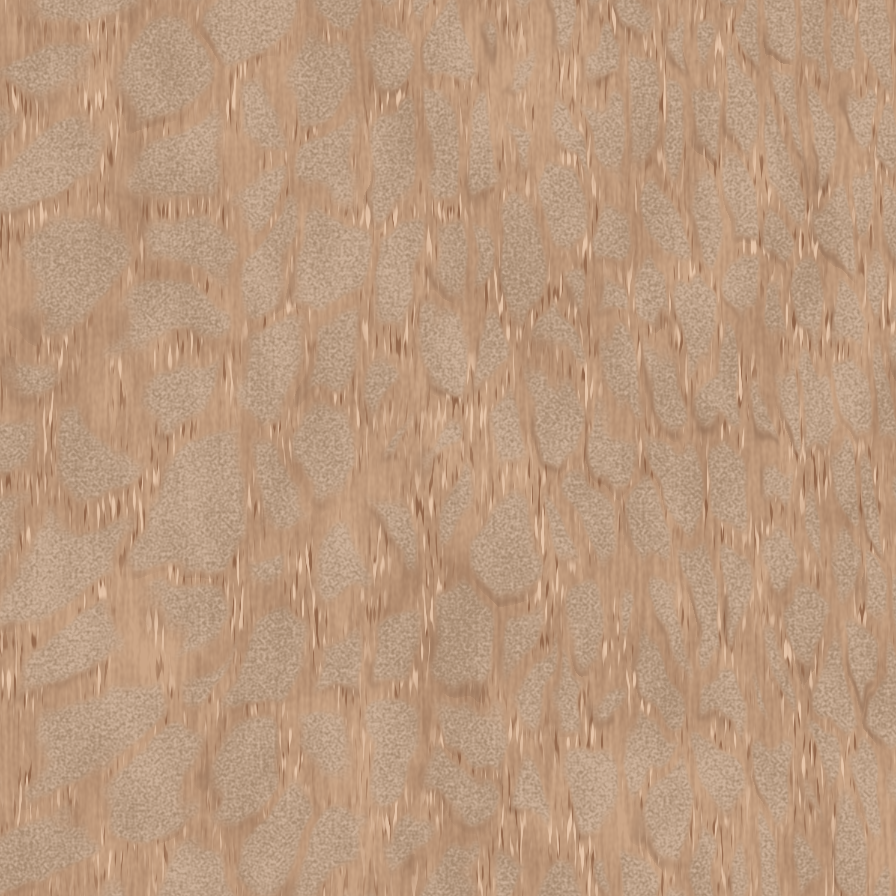
This texture is drawn by a Shadertoy shader. Its source:

```glsl
// Quarter-sawn lacewood: pale speckled ray flakes in a warm, streaked ground.
// Flakes are rounded Voronoi cells on a bent grid, broad at the left and
// narrow at the right; stretched gradient noise draws the pores and fibres.

#define FLAKE_ROWS 9.5
#define FLAKE_GAP 0.07
#define GAP_SPREAD 0.19
#define WARP 0.50
#define STREAK_FREQ vec2(250.0, 31.0)
#define SPECKLE_FREQ 300.0
#define LIGHT_STREAKS 0.85
#define DARK_STREAKS 0.75
#define EDGE_SHADE 0.50

const vec3 GROUND_DARK = vec3(0.670, 0.520, 0.408);
const vec3 GROUND_LIGHT = vec3(0.800, 0.652, 0.528);
const vec3 FLAKE_DARK = vec3(0.655, 0.545, 0.445);
const vec3 FLAKE_LIGHT = vec3(0.805, 0.695, 0.603);
const vec3 PORE_LIGHT = vec3(0.930, 0.800, 0.690);
const vec3 PORE_DARK = vec3(0.530, 0.350, 0.240);
const vec3 SHADOW = vec3(0.540, 0.410, 0.320);

vec2 hash2(vec2 p) {
    vec3 q = fract(p.xyx * vec3(0.1031, 0.1030, 0.0973));
    q += dot(q, q.yzx + 33.33);
    return fract((q.xx + q.yz) * q.zy);
}

float corner(vec2 cell, vec2 offset, vec2 f) {
    return dot(hash2(cell + offset) * 2.0 - 1.0, f - offset);
}

// Gradient noise, roughly -0.6 to 0.6
float noise(vec2 p) {
    vec2 i = floor(p), f = fract(p);
    vec2 w = f * f * f * (f * (f * 6.0 - 15.0) + 10.0);
    float low = mix(corner(i, vec2(0, 0), f), corner(i, vec2(1, 0), f), w.x);
    float high = mix(corner(i, vec2(0, 1), f), corner(i, vec2(1, 1), f), w.x);
    return mix(low, high, w.y);
}

vec2 cellPoint(vec2 cell) {
    return 0.12 + 0.76 * hash2(cell);
}

// Bends the canvas so cells shrink in width and change their lean to the right
vec2 flakeGrid(vec2 p) {
    float right = smoothstep(0.25, 0.85, p.x);
    float x = p.x + 0.13 * right * (p.y - 0.5);
    float rise = 0.38 * p.x * (1.0 - 0.5 * p.x);
    vec2 g = vec2(5.0 * x + 11.5 * x * x, FLAKE_ROWS * (p.y - rise));
    vec2 bend = vec2(noise(g * 0.8 + 31.0), noise(g * 0.8 + 73.0));
    bend += 0.4 * vec2(noise(g * 2.3 + 11.0), noise(g * 2.3 + 57.0));
    return g + WARP * bend;
}

// Returns rounded border distance, cell random value and facing of the edge
vec3 flakeCell(vec2 g) {
    vec2 base = floor(g), f = fract(g);
    vec2 nearCell = vec2(0), nearest = vec2(0);
    float best = 9.0;
    for (int j = -1; j <= 1; j++)
    for (int i = -1; i <= 1; i++) {
        vec2 o = vec2(i, j);
        vec2 r = o + cellPoint(base + o) - f;
        float d = dot(r, r);
        if (d < best) { best = d; nearest = r; nearCell = o; }
    }
    float sum = 0.0;
    for (int j = -2; j <= 2; j++)
    for (int i = -2; i <= 2; i++) {
        if (i == 0 && j == 0) continue;
        vec2 o = nearCell + vec2(i, j);
        vec2 r = o + cellPoint(base + o) - f;
        sum += exp(-22.0 * dot(0.5 * (nearest + r), normalize(r - nearest)));
    }
    float border = -log(sum) / 22.0;
    float facing = dot(nearest, vec2(0.7)) / max(length(nearest), 0.01);
    return vec3(border, hash2(base + nearCell + 91.0).x, facing);
}

void mainImage(out vec4 fragColor, in vec2 fragCoord) {
    vec2 p = fragCoord / iResolution.xy;
    vec3 cell = flakeCell(flakeGrid(p));

    // Flake mask with a soft, slightly ragged rim
    float gap = FLAKE_GAP + GAP_SPREAD * cell.y * cell.y;
    float depth = cell.x - gap + 0.06 * noise(p * vec2(75.0, 45.0));
    float flake = smoothstep(-0.045, 0.095, depth);

    // Ground: slow tone drift and vertical fibres
    float drift = noise(p * vec2(9.0, 5.0)) + 0.8 * noise(p * vec2(30.0, 17.0));
    float fibre = noise(p * vec2(215.0, 18.0) + 5.0);
    float grit = noise(p * vec2(280.0, 130.0) + 29.0);
    vec3 ground = mix(GROUND_DARK, GROUND_LIGHT,
        clamp(0.54 + 0.6 * drift + 0.7 * fibre + 0.4 * grit, 0.0, 1.0));

    // Flake: fine isotropic speckle
    float speckle = noise(p * SPECKLE_FREQ) + 0.4 * noise(p * 150.0 + 17.0);
    vec3 pale = mix(FLAKE_DARK, FLAKE_LIGHT,
                    clamp(0.52 + 1.15 * speckle + 0.4 * drift, 0.0, 1.0));
    vec3 color = mix(ground, pale, flake * 0.94);

    // Shadowed rim on one side of the flakes, stronger toward the right
    float rim = exp(-pow((depth + 0.035) / 0.06, 2.0));
    float patchy = smoothstep(-0.15, 0.3, noise(p * vec2(17.0, 11.0) + 43.0));
    float shade = rim * smoothstep(0.1, 0.8, cell.z) * patchy;
    color = mix(color, SHADOW, EDGE_SHADE * shade * mix(0.5, 1.0, p.x));

    // Clustered light and dark pore dashes in the ground
    float open = 1.0 - smoothstep(-0.06, 0.035, depth);
    float cluster = open * smoothstep(-0.25, 0.2, noise(p * vec2(24.0, 10.0) + 7.0));
    float lightPore = smoothstep(0.10, 0.33, noise(p * STREAK_FREQ + 19.0));
    float darkPore = smoothstep(0.12, 0.36, noise(p * STREAK_FREQ * 1.08 + 67.0));
    color = mix(color, PORE_DARK, DARK_STREAKS * darkPore * cluster);
    color = mix(color, PORE_LIGHT, LIGHT_STREAKS * lightPore * cluster);

    fragColor = vec4(color, 1.0);
}
```
